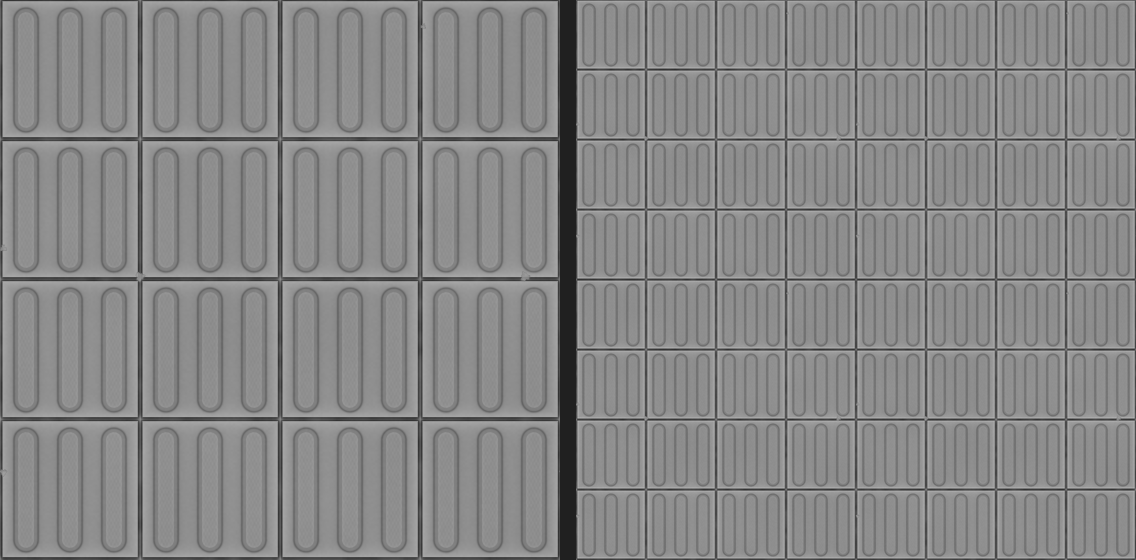
Left, the tile; right, the same tile 2 across and 2 down.
This texture map is drawn by a WebGL 1 fragment shader. Its source:

```glsl
precision highp float;
// Seamless grey guidance paving: square tiles with three raised rounded bars each.

uniform vec2 u_resolution;

// Layout, in tile units unless noted
const float TILES = 4.0;                      // tiles across and down
const float BAR_SPACING = 0.314;
const float BAR_RADIUS = 0.087;
const float BAR_HALF_LENGTH = 0.443;
const float BEVEL_WIDTH = 0.030;
const vec2 JOINT_HALF = vec2(0.017, 0.0145);  // vertical, horizontal joints
const vec2 JOINT_SHIFT = vec2(0.001, 0.006);

// Tones
const float BASE_TONE = 0.565;
const float BAR_TONE = 0.560;
const float BEVEL_TONE = 0.505;
const float JOINT_TONE = 0.235;
const float JOINT_CORE_TONE = 0.40;
const float EDGE_GLOW = 0.095;
const float OUTLINE_DEPTH = 0.11;

// Wear
const float STIPPLE_ROWS = 40.0;              // per tile
const float CHIP_COUNT = 5.0;
const float CHIP_RADIUS = 0.010;              // canvas units
const float CHIP_TONE = 0.58;

float hash(vec2 p) {
  return fract(sin(dot(p, vec2(127.1, 311.7))) * 43758.5453);
}

// Value noise that wraps after 'period' cells
float wrapNoise(vec2 uv, vec2 period) {
  vec2 p = uv * period;
  vec2 i = floor(p);
  vec2 f = fract(p);
  f = f * f * (3.0 - 2.0 * f);
  vec2 a = mod(i, period);
  vec2 b = mod(i + 1.0, period);
  return mix(mix(hash(a), hash(vec2(b.x, a.y)), f.x),
             mix(hash(vec2(a.x, b.y)), hash(b), f.x), f.y);
}

float bell(float x, float width) {
  float t = x / width;
  return exp(-t * t);
}

// Signed distance to the nearest of the three capsule bars
float barDistance(vec2 p) {
  vec2 q = p - 0.5;
  q.x -= BAR_SPACING * clamp(floor(q.x / BAR_SPACING + 0.5), -1.0, 1.0);
  q.y = max(abs(q.y) - (BAR_HALF_LENGTH - BAR_RADIUS), 0.0);
  return length(q) - BAR_RADIUS;
}

// Tile face: glowing rim, soft shade beside the bars, bevel and stippled top
float tileFace(vec2 p, vec2 edge, float pixel) {
  float d = barDistance(p);
  vec2 glow = exp(-max(edge, 0.0) / 0.045);
  float base = BASE_TONE + EDGE_GLOW * max(glow.x, glow.y);
  base -= 0.045 * exp(-max(d, 0.0) / 0.022);

  vec2 s = p * STIPPLE_ROWS * 6.2831853;
  float stipple = sin(s.x) * sin(s.y * 0.5);
  float top = BAR_TONE + 0.010 * stipple + 0.018 * bell(d + BEVEL_WIDTH + 0.007, 0.008);
  float bar = mix(top, BEVEL_TONE, smoothstep(-pixel, pixel, d + BEVEL_WIDTH));

  float tone = mix(bar, base, smoothstep(-pixel, pixel, d));
  return tone - OUTLINE_DEPTH * bell(d, max(0.008, 0.6 * pixel));
}

// Dark twin grooves with a paler core and a lighter spot at the crossings
float jointTone(vec2 fromJoint, vec2 uv) {
  vec2 core = vec2(bell(fromJoint.x, 0.0055), bell(fromJoint.y, 0.0045));
  float wear = wrapNoise(uv, vec2(48.0)) - 0.5;
  float tone = mix(JOINT_TONE, JOINT_CORE_TONE, max(core.x, core.y * 0.6));
  float crossing = bell(length(fromJoint), 0.020);
  return tone + 0.08 * wear + 0.16 * crossing;
}

// Pale fragments lodged along the joints
float addChips(float tone, vec2 uv) {
  for (float i = 0.0; i < CHIP_COUNT; i++) {
    float line = floor(hash(vec2(i, 1.0)) * TILES) / TILES + 0.006;
    vec2 center = vec2(line, hash(vec2(i, 2.0)));
    if (hash(vec2(i, 3.0)) > 0.6) center = center.yx;
    vec2 d = fract(uv - center + 0.5) - 0.5;
    float angle = atan(d.y, d.x + 0.00001);
    float radius = CHIP_RADIUS * mix(0.5, 1.0, hash(vec2(i, 4.0)));
    radius *= 0.85 + 0.18 * sin(3.0 * angle + i) + 0.08 * sin(7.0 * angle);
    float gap = length(d) - radius;
    float pixel = 1.0 / u_resolution.y;
    float chip = CHIP_TONE + 0.10 * (wrapNoise(uv, vec2(200.0)) - 0.5);
    chip -= 0.09 * bell(gap, 0.0015);
    tone = mix(tone, chip, 0.85 * (1.0 - smoothstep(-pixel, pixel, gap)));
  }
  return tone;
}

void main() {
  vec2 uv = gl_FragCoord.xy / u_resolution;
  vec2 p = fract(uv * TILES);
  float pixel = TILES / u_resolution.y;

  vec2 fromJoint = abs(fract(p - JOINT_SHIFT + 0.5) - 0.5);
  vec2 edge = fromJoint - JOINT_HALF;
  float onTile = smoothstep(-0.7 * pixel, 0.7 * pixel, min(edge.x, edge.y));
  float tone = mix(jointTone(fromJoint, uv), tileFace(p, edge, 0.7 * pixel), onTile);

  // Broad staining and fine grain
  tone += 0.018 * (wrapNoise(uv, vec2(10.0)) - 0.5);
  tone += 0.014 * (wrapNoise(uv, vec2(256.0)) - 0.5);
  gl_FragColor = vec4(vec3(addChips(tone, uv)), 1.0);
}
```
